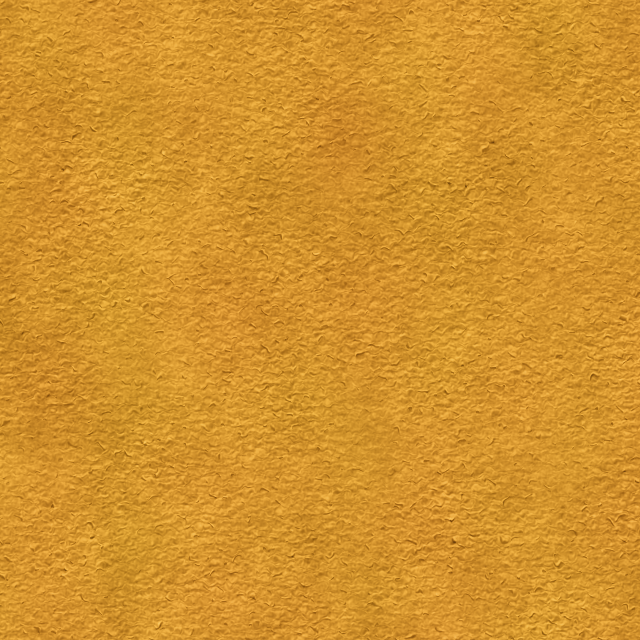
Give the GLSL for this texture, as a Shadertoy shader.

```glsl
// Draws golden ochre suede: fine napped relief, small curled flakes and soft mottling.

// Colour ramp, from the deepest cracks to the brightest fibres
const vec3 CRACK_COLOR = vec3(0.42, 0.25, 0.04);
const vec3 SHADE_COLOR = vec3(0.65, 0.42, 0.09);
const vec3 BASE_COLOR  = vec3(0.82, 0.57, 0.17);
const vec3 LIGHT_COLOR = vec3(0.93, 0.68, 0.25);
const vec3 GLINT_COLOR = vec3(0.98, 0.80, 0.42);

const float BASE_TONE     = 0.62;
const float RELIEF_GAIN   = 1.75;
const float GRAIN_GAIN    = 0.30;
const float MOTTLE_GAIN   = 0.62;
const float HUE_DRIFT     = 0.035;
const vec2  LIGHT_STEP    = vec2(-0.0007, 0.0022);
const float WARP_SIZE     = 0.006;
const float FLAKE_CELLS   = 48.0;
const float FLAKE_SHARE   = 0.60;
const float FLAKE_WIDTH   = 0.0013;
const float FLAKE_SHADOW  = 0.85;
const float FLAKE_LIP     = 0.38;

// Integer hash giving two values in 0..1
vec2 hash2(ivec2 cell) {
    const uint MULTIPLIER = 1664525u;
    uvec2 v = uvec2(cell) * MULTIPLIER + 1013904223u;
    for (int i = 0; i < 2; i++) {
        v.x += v.y * MULTIPLIER;
        v.y += v.x * MULTIPLIER;
        v ^= v >> 16u;
    }
    return vec2(v >> 8u) / 16777216.0;
}

float cornerSlope(ivec2 cell, ivec2 corner, vec2 f) {
    return dot(hash2(cell + corner) * 2.0 - 1.0, f - vec2(corner));
}

// Gradient noise, roughly -0.7..0.7
float noise(vec2 p) {
    ivec2 cell = ivec2(floor(p));
    vec2 f = fract(p);
    vec2 u = f * f * f * (f * (f * 6.0 - 15.0) + 10.0);
    float low  = mix(cornerSlope(cell, ivec2(0, 0), f), cornerSlope(cell, ivec2(1, 0), f), u.x);
    float high = mix(cornerSlope(cell, ivec2(0, 1), f), cornerSlope(cell, ivec2(1, 1), f), u.x);
    return mix(low, high, u.y);
}

// Height of the nap, slightly stretched sideways
float napHeight(vec2 p) {
    float clumps = 0.50 * noise(p * vec2(62.0, 88.0));
    float tufts  = 0.36 * noise(p * vec2(118.0, 156.0) + 31.7);
    float fibres = 0.22 * noise(p * vec2(215.0, 260.0) + 73.1);
    float folds  = -0.22 * abs(noise(p * vec2(75.0, 105.0) + 12.4));
    return clumps + tufts + fibres + folds;
}

// Broad stains and worn patches
float mottle(vec2 p) {
    return 0.34 * noise(p * vec2(4.0, 3.4) + 5.3)
         + 0.32 * noise(p * vec2(10.0, 8.5) + 19.6)
         + 0.30 * noise(p * vec2(23.0, 20.0) + 47.2)
         + 0.26 * noise(p * vec2(46.0, 44.0) + 81.9);
}

// Tone change from scattered curled flakes: dark undercut, bright lip above
float flakes(vec2 p) {
    ivec2 home = ivec2(floor(p * FLAKE_CELLS));
    float tone = 0.0;
    for (int j = -1; j <= 1; j++) {
        for (int i = -1; i <= 1; i++) {
            ivec2 cell = home + ivec2(i, j);
            vec2 place = hash2(cell + 311);
            vec2 shape = hash2(cell + 727);
            vec2 kind  = hash2(cell + 1409);
            vec2 offset = p - (vec2(cell) + place) / FLAKE_CELLS;
            vec2 along = normalize(vec2(1.0, (shape.x - 0.5) * 1.8));
            float halfLength = mix(0.003, 0.0105, shape.y * shape.y);
            float x = dot(offset, along) / halfLength;
            float y = dot(offset, vec2(-along.y, along.x));
            y += (kind.y - 0.4) * 0.7 * halfLength * x * x;
            y /= FLAKE_WIDTH;
            float taper = smoothstep(0.0, 0.7, 1.0 - x * x);
            float strength = step(kind.x, FLAKE_SHARE) * mix(0.4, 1.0, place.x);
            float undercut = exp(-y * y);
            float lip = exp(-(y - 1.9) * (y - 1.9));
            tone += strength * taper * (FLAKE_LIP * lip - FLAKE_SHADOW * undercut);
        }
    }
    return tone;
}

vec3 suedeColor(float tone) {
    vec3 color = mix(CRACK_COLOR, SHADE_COLOR, smoothstep(-1.0, 0.0, tone));
    color = mix(color, BASE_COLOR, clamp(tone / 0.6, 0.0, 1.0));
    color = mix(color, LIGHT_COLOR, clamp((tone - 0.6) / 0.4, 0.0, 1.0));
    return mix(color, GLINT_COLOR, clamp((tone - 1.0) / 0.8, 0.0, 1.0));
}

void mainImage(out vec4 fragColor, in vec2 fragCoord) {
    vec2 uv = fragCoord / iResolution.y;

    // Ragged edges come from a small warp
    vec2 warp = vec2(noise(uv * 85.0 + 3.1), noise(uv * 85.0 + 57.8));
    vec2 p = uv + WARP_SIZE * warp;

    // Light from above rakes over the nap
    float relief = napHeight(p) - napHeight(p + LIGHT_STEP);
    float roughness = 1.0 + 0.7 * noise(uv * 7.0 + 23.5);
    float grain = noise(uv * 235.0 + 9.4) + 0.5 * noise(p * 120.0 + 66.0);

    float tone = BASE_TONE + MOTTLE_GAIN * mottle(uv) + GRAIN_GAIN * grain
               + roughness * (RELIEF_GAIN * relief + flakes(p));

    vec3 color = suedeColor(tone);
    color.g += HUE_DRIFT * noise(uv * 6.0 + 91.3);
    fragColor = vec4(clamp(color, 0.0, 1.0), 1.0);
}
```
